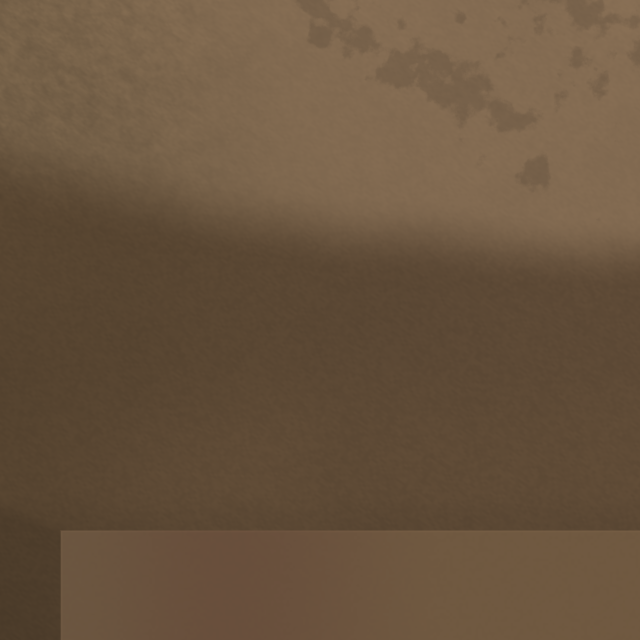
Write a WebGL 2 fragment shader that draws this texture.

```glsl
#version 300 es
precision highp float;
// Weathered plaster wall: a soft curved shadow, worn streaks and a flat panel below.

uniform vec2 u_resolution;
out vec4 outColor;

const vec3 LIT_LEFT = vec3(0.450, 0.370, 0.275);
const vec3 LIT_RIGHT = vec3(0.515, 0.420, 0.320);
const vec3 SHADE_LEFT = vec3(0.338, 0.266, 0.187);
const vec3 SHADE_RIGHT = vec3(0.362, 0.285, 0.208);
const vec3 SHADE_LOW = vec3(0.375, 0.295, 0.212);
const vec3 PANEL_LEFT = vec3(0.420, 0.335, 0.250);
const vec3 PANEL_RED = vec3(0.410, 0.310, 0.235);
const vec3 PANEL_RIGHT = vec3(0.438, 0.348, 0.253);
const vec2 PANEL_CORNER = vec2(0.095, 0.171);
const vec2 STREAK_START = vec2(0.50, 0.98);
const vec2 STREAK_END = vec2(0.80, 0.81);
const vec2 CHIP_CENTER = vec2(0.84, 0.725);
const float STREAK_WIDTH = 0.042;
const float STREAK_DEPTH = 0.10;
const float GRAIN = 0.055;
const float MOTTLE = 0.15;

float hash(vec2 p) {
  vec3 q = fract(vec3(p.xyx) * 0.1031);
  q += dot(q, q.yzx + 33.33);
  return fract((q.x + q.y) * q.z);
}

float noise(vec2 p) {
  vec2 cell = floor(p), f = fract(p);
  f = f * f * (3.0 - 2.0 * f);
  float low = mix(hash(cell), hash(cell + vec2(1, 0)), f.x);
  float high = mix(hash(cell + vec2(0, 1)), hash(cell + vec2(1, 1)), f.x);
  return mix(low, high, f.y);
}

float fbm(vec2 p) {
  float sum = 0.0, amp = 0.5;
  for (int i = 0; i < 5; i++) {
    sum += amp * noise(p);
    p = mat2(1.6, 1.2, -1.2, 1.6) * p + 7.3;
    amp *= 0.5;
  }
  return sum / 0.96875;
}

float segmentDistance(vec2 p, vec2 a, vec2 b) {
  vec2 ab = b - a;
  return length(p - a - ab * clamp(dot(p - a, ab) / dot(ab, ab), 0.0, 1.0));
}

// Height of the middle of the shadow's soft edge.
float shadowEdge(float x) {
  return 0.75 - 0.29 * x + 0.15 * x * x;
}

// Coverage of the worn marks, broken up by noise.
float wornMarks(vec2 p) {
  float streak = 1.0 - segmentDistance(p, STREAK_START, STREAK_END) / STREAK_WIDTH;
  float chip = 1.0 - length((p - CHIP_CENTER) * vec2(1.0, 1.3)) / 0.038;
  float corner = 0.35 - length((p - vec2(0.92, 0.97)) * vec2(0.8, 1.0)) / 0.2;
  float reach = max(max(streak, chip), corner);
  return smoothstep(0.0, 0.28, 0.4 * reach + 1.5 * (fbm(p * 32.0) - 0.53));
}

vec3 wallColor(vec2 p) {
  // Lit plaster, brighter to the right.
  vec3 lit = mix(LIT_LEFT, LIT_RIGHT, smoothstep(0.0, 0.65, p.x + 0.35 * (p.y - 0.8)));
  lit *= 1.0 + 0.10 * (p.y - 0.82);
  lit *= 1.0 - STREAK_DEPTH * wornMarks(p);

  // Shade, lifting slightly toward the lower middle.
  vec3 shade = mix(SHADE_LEFT, SHADE_RIGHT, smoothstep(0.0, 0.8, p.x));
  float lift = smoothstep(0.5, 0.25, p.y) * smoothstep(0.0, 0.3, p.x);
  shade = mix(shade, SHADE_LOW, 0.75 * lift);
  shade *= 1.0 - 0.05 * smoothstep(0.24, 0.17, p.y);
  float cornerLine = 0.212 - 0.42 * p.x;
  shade *= 1.0 - 0.07 * smoothstep(0.012, -0.015, p.y - cornerLine);

  float wobble = 0.025 * (fbm(p * 9.0) - 0.5);
  float softness = mix(0.075, 0.055, p.x);
  float light = smoothstep(-softness, softness, p.y - shadowEdge(p.x) + wobble);
  vec3 color = mix(shade, lit, light);

  // Slanted mottling, strongest at the upper left, over fine grain.
  vec2 slanted = mat2(0.82, 0.57, -0.57, 0.82) * p;
  float rough = smoothstep(0.5, 0.08, p.x) * smoothstep(0.58, 0.85, p.y);
  color *= 1.0 + MOTTLE * (0.2 + 0.8 * rough) * (fbm(slanted * vec2(55.0, 95.0)) - 0.5);
  float grain = noise(slanted * vec2(170.0, 270.0)) - 0.5;
  color *= 1.0 + GRAIN * mix(1.0, 0.5, light * (1.0 - rough)) * grain;
  return color * (1.0 + 0.06 * (fbm(p * 5.0 + 3.0) - 0.5));
}

vec3 panelColor(vec2 p) {
  vec3 color = mix(PANEL_LEFT, PANEL_RED, smoothstep(0.1, 0.34, p.x));
  color = mix(color, PANEL_RIGHT, smoothstep(0.36, 0.72, p.x));
  return color * (1.0 + 0.012 * (noise(p * 200.0) - 0.5));
}

void main() {
  vec2 p = gl_FragCoord.xy / u_resolution;
  float pixel = 1.0 / min(u_resolution.x, u_resolution.y);
  float inset = min(p.x - PANEL_CORNER.x, PANEL_CORNER.y - p.y);
  float panel = smoothstep(-pixel, pixel, inset);
  vec3 color = mix(wallColor(p), panelColor(p), panel);

  // Faint bright rim along the panel's edge.
  color *= 1.0 + 0.04 * smoothstep(0.003, 0.0, abs(inset - 0.001));
  outColor = vec4(color, 1.0);
}
```
